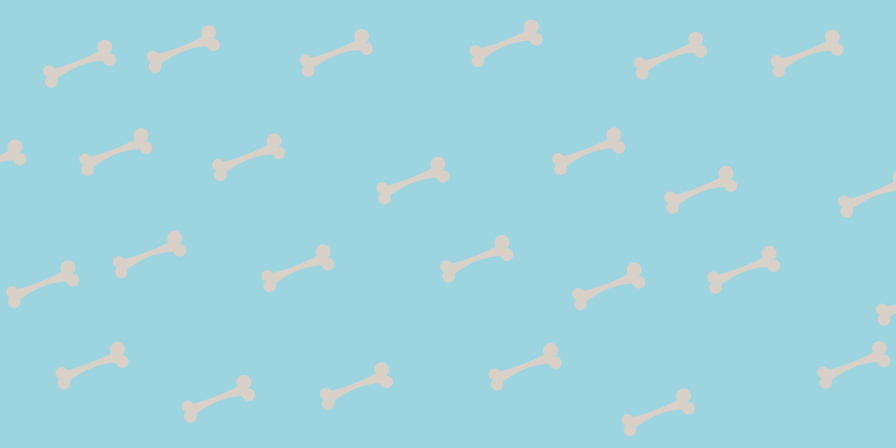
This pattern is drawn by a Shadertoy shader. Its source:

```glsl
// Small tilted bones scattered on a flat pale blue ground.
// Each cell of a staggered, jittered grid (cellular scatter) holds one bone,
// a distance field of four round knobs joined by a waisted, arched shaft.

// All lengths are in canvas heights.
const vec3  SKY_BLUE    = vec3(0.61, 0.83, 0.88);
const vec3  BONE_BEIGE  = vec3(0.85, 0.82, 0.78);
const vec2  CELL_SIZE   = vec2(1.0 / 3.0, 0.25);
const vec2  JITTER      = vec2(0.22, 0.26);   // largest shift, in cells
const float ROW_STAGGER = 0.38;               // sideways shift per row, in cells
const float SHAFT_REACH = 0.060;
const float SHAFT_TILT  = 0.40;
const float SHAFT_ARCH  = 1.1;
const float SHAFT_WAIST = 0.0065;             // half thickness at the middle
const float SHAFT_FLARE = 2.3;                // widening towards the ends
const float FILLET      = 0.004;
const float EDGE_PIXELS = 0.8;

vec2 hash22(vec2 p) {
    vec3 q = fract(vec3(p.xyx) * vec3(0.1031, 0.1030, 0.0973));
    q += dot(q, q.yzx + 33.33);
    return fract((q.xx + q.yz) * q.zy);
}

float smoothMin(float a, float b, float k) {
    float h = max(k - abs(a - b), 0.0) / k;
    return min(a, b) - 0.25 * k * h * h;
}

float circleDist(vec2 p, vec2 center, float radius) {
    return length(p - center) - radius;
}

float boneDist(vec2 p) {
    // Shaft: a band around a parabola, thinnest in the middle
    float xx = p.x * p.x;
    float midline = 0.0015 + SHAFT_TILT * p.x - SHAFT_ARCH * xx;
    float halfWidth = SHAFT_WAIST + SHAFT_FLARE * xx;
    float shaft = (abs(p.y - midline) - halfWidth) * inversesqrt(1.0 + SHAFT_TILT * SHAFT_TILT);
    shaft = max(shaft, abs(p.x) - SHAFT_REACH);

    // Two knobs at each end
    float right = min(circleDist(p, vec2(0.057, 0.037), 0.0165),
                      circleDist(p, vec2(0.068, 0.0095), 0.014));
    float left  = min(circleDist(p, vec2(-0.068, -0.0165), 0.013),
                      circleDist(p, vec2(-0.0625, -0.039), 0.014));
    return smoothMin(shaft, min(left, right), FILLET);
}

void mainImage(out vec4 fragColor, in vec2 fragCoord) {
    vec2 pos = fragCoord / iResolution.y;

    // Staggered grid; the jitter keeps every bone inside its own cell
    vec2 grid = pos / CELL_SIZE;
    grid.x += ROW_STAGGER * floor(grid.y);
    vec2 cell = floor(grid);
    vec2 shift = (2.0 * hash22(cell + 17.0) - 1.0) * JITTER;
    vec2 local = (grid - cell - 0.5 - shift) * CELL_SIZE;

    // Fill with a smooth edge
    float edge = EDGE_PIXELS / iResolution.y;
    float bone = 1.0 - smoothstep(-edge, edge, boneDist(local));
    fragColor = vec4(mix(SKY_BLUE, BONE_BEIGE, bone), 1.0);
}
```
